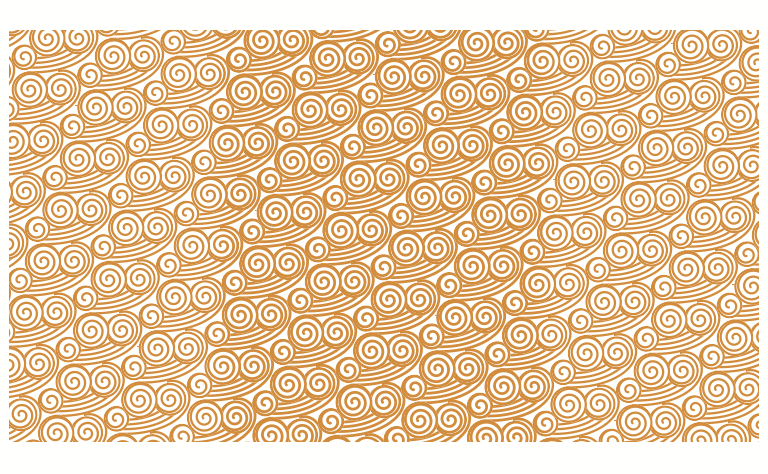
Reproduce this pattern procedurally as a WebGL 1 fragment shader.

```glsl
precision highp float;
// Golden scroll clouds on white: each repeat has two large spirals, one small
// spiral and a fan of wind strands. Repeats sit on a slanted lattice; strands
// are inked first, then the spiral discs are laid over them.

uniform vec2 u_resolution;

const float TAU = 6.2831853;
const float WIDTH = 768.0;                      // canvas width in design units
const vec2 STEP_ACROSS = vec2(65.7, 17.9);
const vec2 STEP_DOWN = vec2(-17.5, 51.3);
const vec2 ANCHOR = vec2(424.0, 197.0);         // centre of one left spiral
const vec3 GOLD = vec3(0.82, 0.55, 0.24);
const vec3 PAPER = vec3(1.0, 1.0, 0.995);

// Smooth coverage of the region where d is negative.
float cover(float d, float pixel) {
  return clamp(0.5 - d / pixel, 0.0, 1.0);
}

// Distance to a clockwise spiral that runs into its enclosing ring (y is down).
float spiralDistance(vec2 p, float radius, float pitch, float startTurn) {
  const float INNER = 2.0;
  float r = length(p);
  float turn = fract(atan(p.y, p.x) / TAU - startTurn);
  float lap = max(0.0, floor((r - INNER) / pitch - turn + 0.5));
  float arm = min(INNER + pitch * (lap + turn), radius);
  float d = min(abs(r - arm), abs(r - radius));
  float angle = startTurn * TAU;
  vec2 tip = INNER * vec2(cos(angle), sin(angle));
  return min(d, length(p - tip));               // rounded inner end
}

// Lays an opaque spiral disc over the ink gathered so far.
float layDisc(float ink, vec2 p, float radius, float pitch, float startTurn,
              float halfLine, float pixel) {
  float outside = length(p) - radius - halfLine;
  float line = spiralDistance(p, radius, pitch, startTurn) - halfLine;
  return mix(ink, cover(line, pixel), cover(outside, pixel));
}

// Approximate distance to an ellipse outline.
float ellipseDistance(vec2 p, vec2 axes) {
  float f = length(p / axes);
  return abs((f - 1.0) * f / max(length(p / (axes * axes)), 1e-4));
}

// Wind strands under one cloud, with the crest around its right spiral.
float strandDistance(vec2 p) {
  vec2 q = p - vec2(-14.0, -2.0);
  if (q.y < 0.0) {
    vec2 c = p - vec2(33.0, -2.0);
    return c.x > -5.0 ? abs(length(c) - 17.0) : 100.0;
  }
  if (q.x < -6.0) return 100.0;
  q.x = max(q.x, 0.0);
  float d = 100.0;
  for (int i = 0; i < 4; i++) {
    vec2 axes = vec2(64.0, 36.0) - float(i) * vec2(7.0, 4.7);
    d = min(d, ellipseDistance(q, axes));
  }
  return d;
}

// Nearest lattice cell of a point.
vec2 latticeCell(vec2 p) {
  float area = STEP_ACROSS.x * STEP_DOWN.y - STEP_ACROSS.y * STEP_DOWN.x;
  vec2 uv = vec2(STEP_DOWN.y * p.x - STEP_DOWN.x * p.y,
                 STEP_ACROSS.x * p.y - STEP_ACROSS.y * p.x) / area;
  return floor(uv + 0.5);
}

vec2 latticePoint(vec2 cell) {
  return cell.x * STEP_ACROSS + cell.y * STEP_DOWN;
}

float cloudInk(vec2 p, float halfLine, float pixel) {
  vec2 cell = latticeCell(p);
  float strands = 100.0;
  for (int j = -1; j <= 1; j++) {
    for (int i = -1; i <= 1; i++) {
      vec2 q = p - latticePoint(cell + vec2(float(i), float(j)));
      strands = min(strands, strandDistance(q));
    }
  }
  float ink = cover(strands - halfLine, pixel);

  // Small, right and left spirals, in painting order.
  for (int j = -1; j <= 1; j++) {
    for (int i = -1; i <= 1; i++) {
      vec2 q = p - latticePoint(cell + vec2(float(i), float(j)));
      ink = layDisc(ink, q - vec2(-23.0, 19.0), 11.8, 6.6, 0.3, halfLine, pixel);
      ink = layDisc(ink, q - vec2(30.5, -0.5), 15.4, 5.9, 0.45, halfLine, pixel);
      ink = layDisc(ink, q, 17.2, 6.0, 0.45, halfLine, pixel);
    }
  }
  return ink;
}

void main() {
  float pixel = WIDTH / u_resolution.x;
  vec2 p = vec2(gl_FragCoord.x, u_resolution.y - gl_FragCoord.y) * pixel;

  // Lines are slightly heavier in the middle columns.
  float heavy = smoothstep(205.0, 235.0, p.x) * (1.0 - smoothstep(530.0, 560.0, p.x));
  float ink = cloudInk(p - ANCHOR, mix(1.15, 1.4, heavy), pixel);

  // White margin around the printed panel.
  vec2 edge = abs(p - vec2(384.0, 236.0)) - vec2(375.0, 206.0);
  ink *= cover(max(edge.x, edge.y), pixel);
  gl_FragColor = vec4(mix(PAPER, GOLD, ink), 1.0);
}
```
